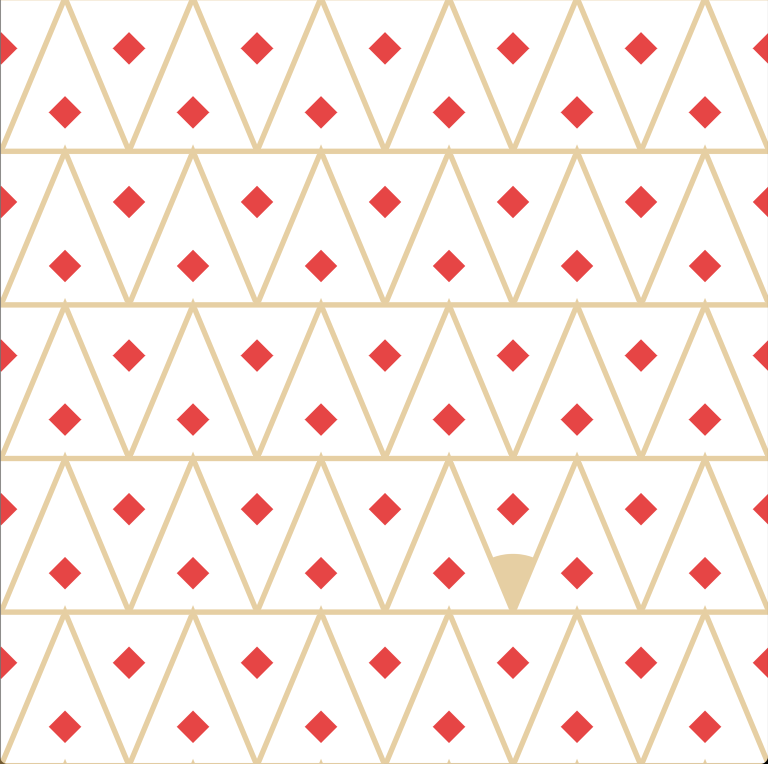
Give the GLSL for this pattern, as a Shadertoy shader.

```glsl
const vec3 TAN = vec3(0.90, 0.81, 0.64);
const vec3 RED = vec3(0.90, 0.27, 0.27);

float cover(float dist, float pixel) {
    return smoothstep(0.65 * pixel, -0.65 * pixel, dist);
}

float diamond(vec2 p) {
    return (abs(p.x) + abs(p.y) - 0.127) * 0.7071;
}

// Zigzag from apex to base, with the mitred tip of the row below
float zigzag(float side, float depth) {
    float slope = 0.5 / 1.2;
    float legs = abs(side - depth * slope);
    float tip = side + (1.2 - depth) * slope;
    return min(legs, tip) * 0.923 - 0.021;
}

// Pie slice standing on its point, bounded by the zigzag legs
float wedge(vec2 p) {
    return max(length(p) - 0.455, (abs(p.x) + p.y * 0.4167) * 0.923);
}

void mainImage(out vec4 fragColor, in vec2 fragCoord) {
    // Six triangles across, y running down from the top edge
    float pixel = 6.0 / iResolution.x;
    float height = iResolution.y * pixel;
    vec2 p = vec2(fragCoord.x * pixel, height - fragCoord.y * pixel);

    // Mirrored cell: distance from the apex axis, depth below the apex
    float side = abs(fract(p.x - 0.008) - 0.5);
    float depth = mod(p.y + 0.018, 1.2);

    // Lattice lines and the single filled wedge
    float rail = min(depth, 1.2 - depth) - 0.021;
    float lattice = min(rail, zigzag(side, depth));
    lattice = min(lattice, wedge(p - vec2(4.008, 4.782)));

    // One diamond in each upright and each inverted triangle
    float gems = min(diamond(vec2(side, depth - 0.896)),
                     diamond(vec2(side - 0.5, depth - 0.396)));

    vec3 color = mix(vec3(1.0), TAN, cover(lattice, pixel));
    color = mix(color, RED, cover(gems, pixel));

    // Hairline on the left edge and rounded lower corners
    color = mix(color, vec3(0.45), 0.8 * clamp((0.008 - p.x) / pixel + 0.5, 0.0, 1.0));
    vec2 corner = vec2(abs(p.x - 3.0) - 3.0, p.y - height) + 0.06;
    float outside = 1.0 - cover(length(max(corner, 0.0)) - 0.06, pixel);
    vec3 backdrop = p.x < 3.0 ? vec3(0.45, 0.36, 0.2) : vec3(0.0);
    fragColor = vec4(mix(color, backdrop, outside), 1.0);
}
```
